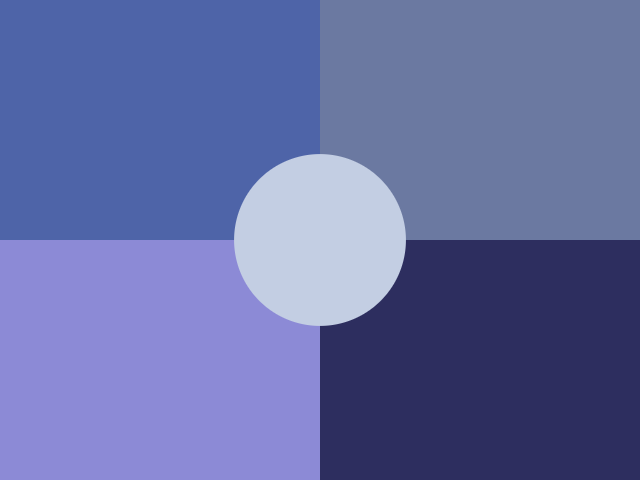
Give the GLSL for this background, as a Shadertoy shader.

```glsl
// Four flat colour quadrants meeting at the centre, with a pale disc on top.
// Each edge is a signed distance turned into one-pixel-wide coverage,
// measured in units of the canvas height.

const vec3 BLUE   = vec3(0.306, 0.392, 0.659);
const vec3 SLATE  = vec3(0.420, 0.475, 0.631);
const vec3 VIOLET = vec3(0.549, 0.541, 0.839);
const vec3 NAVY   = vec3(0.176, 0.180, 0.373);
const vec3 PALE   = vec3(0.765, 0.808, 0.890);

const float DISC_RADIUS = 0.179;

// Smooth step across an edge: 0 where distance is negative, 1 where positive
float coverage(float dist, float pixel) {
    return clamp(dist / pixel + 0.5, 0.0, 1.0);
}

float discDistance(vec2 p, float radius) {
    return length(p) - radius;
}

// Blend of the four quadrant colours around the origin
vec3 quadrants(vec2 p, float pixel) {
    float right = coverage(p.x, pixel);
    float top = coverage(p.y, pixel);
    return mix(mix(VIOLET, NAVY, right), mix(BLUE, SLATE, right), top);
}

void mainImage(out vec4 fragColor, in vec2 fragCoord) {
    // Centred coordinates, one unit per canvas height
    float pixel = 1.0 / iResolution.y;
    vec2 p = (fragCoord - 0.5 * iResolution.xy) * pixel;

    // Background, then the disc
    vec3 colour = quadrants(p, pixel);
    colour = mix(colour, PALE, coverage(-discDistance(p, DISC_RADIUS), pixel));

    fragColor = vec4(colour, 1.0);
}
```
